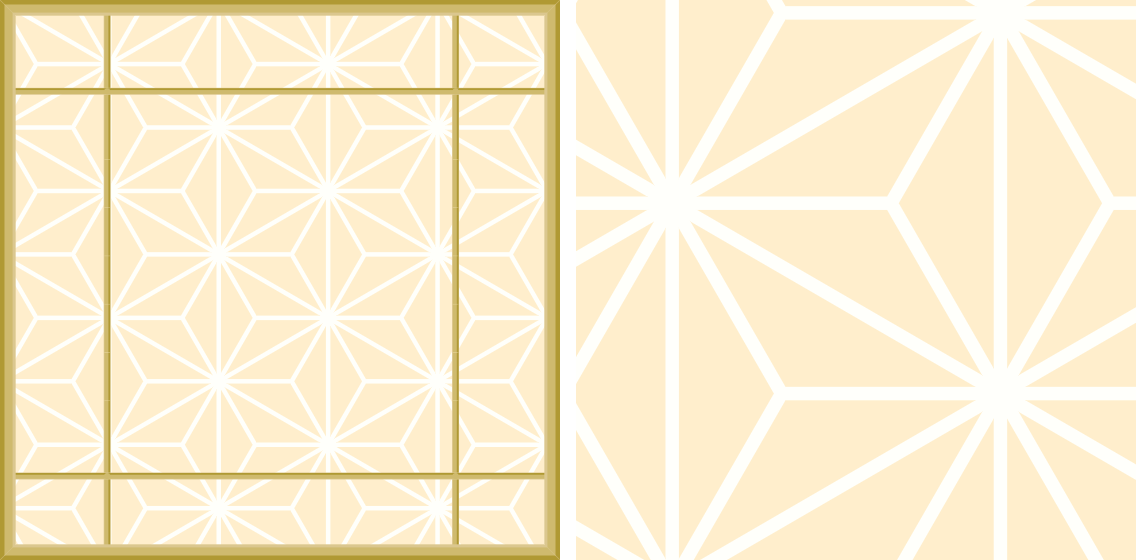
Left, the full canvas; right, a detail of the centre.
This pattern is drawn by a WebGL 2 fragment shader. Its source:

```glsl
#version 300 es
precision highp float;
// Cream panel of twelve-rayed hemp-leaf stars on a triangular lattice, seen
// through a gold lattice of four bars inside a bevelled gold frame. Each star
// is folded by angle; bars and frame are stepped bands of gold.

uniform vec2 u_resolution;
out vec4 fragColor;

const vec3 DARK_GOLD = vec3(0.69, 0.60, 0.20);
const vec3 GOLD = vec3(0.81, 0.73, 0.43);
const vec3 PALE_GOLD = vec3(0.86, 0.78, 0.56);
const vec3 CREAM = vec3(1.00, 0.935, 0.80);
const vec3 WHITE = vec3(1.00, 1.00, 0.985);

float pixel;

// 1 where d is below the edge, smoothed over one pixel
float below(float edge, float d) {
    return clamp((edge - d) / pixel + 0.5, 0.0, 1.0);
}

// Offset from the nearest point of a triangular lattice with unit spacing
vec2 nearestStar(vec2 q) {
    vec2 cell = vec2(sqrt(3.0), 1.0);
    vec2 a = mod(q + 0.5 * cell, cell) - 0.5 * cell;
    vec2 b = mod(q, cell) - 0.5 * cell;
    return dot(a, a) < dot(b, b) ? a : b;
}

// Distance to the closest of twelve rays, 30 degrees apart
float rayDistance(vec2 v) {
    float sector = radians(30.0);
    float angle = mod(atan(v.y, v.x) + 0.5 * sector, sector) - 0.5 * sector;
    return length(v) * abs(sin(angle));
}

// Bar across axis coordinate t, with its dark edge on the positive side
vec3 addBar(vec3 color, float t) {
    color = mix(color, PALE_GOLD, below(0.0062, abs(t)));
    color = mix(color, GOLD, below(0.0049, abs(t)));
    return mix(color, DARK_GOLD, below(0.0016, abs(t - 0.0038)));
}

void main() {
    vec2 p = gl_FragCoord.xy / u_resolution;
    pixel = 1.0 / min(u_resolution.x, u_resolution.y);

    // Star lattice
    vec2 q = (p - vec2(0.3906, 0.5457)) / vec2(0.2256, 0.2266);
    float ray = rayDistance(nearestStar(q)) * 0.226;
    vec3 color = mix(CREAM, WHITE, below(0.0040, ray));

    // Vertical bars with faint joints, then horizontal bars over them
    float vertical = p.x < 0.5 ? p.x - 0.1914 : p.x - 0.8135;
    float horizontal = p.y > 0.5 ? p.y - 0.837 : p.y - 0.150;
    color = addBar(color, vertical);
    float joint = abs(fract((p.y - 0.7154) / 0.0862 + 0.5) - 0.5) * 0.0862;
    float inSpan = step(0.27, p.y) * step(p.y, 0.73);
    color = mix(color, CREAM, 0.4 * inSpan * below(0.0005, joint) * below(0.005, abs(vertical)));
    color = addBar(color, horizontal);
    color = mix(color, GOLD, below(0.0055, length(vec2(vertical, horizontal))));

    // Bevelled frame with mitred corners
    vec2 inset = min(p, 1.0 - p);
    float depth = min(inset.x, inset.y);
    color = mix(color, PALE_GOLD, below(0.0280, depth));
    color = mix(color, GOLD, below(0.0225, depth));
    color = mix(color, DARK_GOLD, below(0.0080, depth));
    float mitre = abs(inset.x - inset.y) * 0.7071;
    color = mix(color, PALE_GOLD, 0.5 * below(0.0006, mitre) * below(0.0225, depth));

    fragColor = vec4(color, 1.0);
}
```
